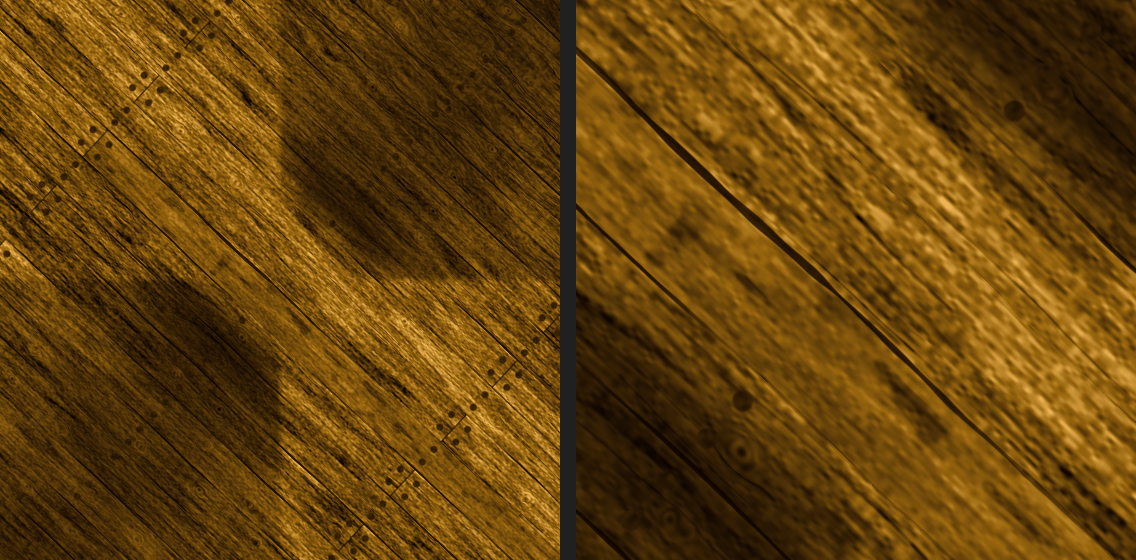
Left, the full canvas; right, a detail of the centre.
A WebGL 1 fragment shader for this texture:

```glsl
precision highp float;
// Weathered diagonal wooden planks with nail rows, in alternating lit and shaded quarters.

uniform vec2 u_resolution;

const vec2 ALONG = vec2(0.729, -0.683);
const vec2 ACROSS = vec2(0.683, 0.729);
const float PLANK = 0.0667;
const float SEAM_OFFSET = 0.015;
const float NAIL_ROW = 0.407;
const vec3 UMBER = vec3(0.05, 0.015, 0.0);
const vec3 AMBER = vec3(0.60, 0.40, 0.055);
const vec3 STRAW = vec3(0.93, 0.71, 0.33);

float hash(vec2 p) {
  return fract(sin(dot(p, vec2(127.1, 311.7))) * 43758.5453);
}

float noise(vec2 p) {
  vec2 i = floor(p), f = fract(p);
  f = f * f * (3.0 - 2.0 * f);
  return mix(mix(hash(i), hash(i + vec2(1.0, 0.0)), f.x),
             mix(hash(i + vec2(0.0, 1.0)), hash(i + 1.0), f.x), f.y);
}

float fbm(vec2 p) {
  float sum = 0.0, gain = 0.5;
  for (int i = 0; i < 4; i++) {
    sum += gain * noise(p);
    p = p * 2.03 + 17.3;
    gain *= 0.5;
  }
  return sum;
}

// Soft disc: 1 inside the radius, 0 outside.
float disc(vec2 p, float radius, float soft) {
  return 1.0 - smoothstep(radius - soft, radius + soft, length(p));
}

// Streaks running along the board, signed around zero.
float woodGrain(vec2 w, float seed) {
  float broad = fbm(vec2(w.x * 6.0 + seed * 31.0, w.y * 70.0)) - 0.47;
  float fine = noise(vec2(w.x * 26.0 + seed * 57.0, w.y * 290.0)) - 0.5;
  float fleck = noise(w * vec2(210.0, 420.0)) - 0.5;
  return broad * 0.36 + fine * 0.3 + fleck * 0.27;
}

// Long hairline cracks along contour lines of stretched noise.
float cracks(vec2 w, float seed) {
  float level = noise(vec2(w.x * 5.0 + seed * 19.0, w.y * 85.0));
  float line = 1.0 - smoothstep(0.02, 0.1, abs(level - 0.5));
  return line * smoothstep(0.38, 0.62, noise(w * vec2(15.0, 60.0) + seed * 40.0));
}

// Two nails per board at each row, four where two boards butt together.
float nails(vec2 local, float row, float spread, float soft) {
  vec2 p = vec2(abs(local.x - row) - spread, abs(local.y) - 0.0153);
  return disc(p, 0.0062, soft);
}

// Brightness of the shaded quarters; the lit diagonal band crosses the centre.
float shading(vec2 q, vec2 w) {
  vec2 side = smoothstep(-0.008, 0.008, q);
  float quarter = side.x * side.y + (1.0 - side.x) * (1.0 - side.y);
  float dark = quarter * smoothstep(0.07, 0.15, abs(w.y - 0.012));
  float level = mix(0.46, 0.74, smoothstep(0.03, 0.3, abs(w.x + 0.08 * (fbm(q * 5.0) - 0.5))));
  level -= 0.2 * exp(-w.x * w.x * 60.0 - pow((abs(w.y) - 0.16) / 0.05, 2.0));
  return mix(1.0, level, dark);
}

void main() {
  vec2 q = gl_FragCoord.xy / u_resolution - 0.5;
  float soft = max(1.0 / min(u_resolution.x, u_resolution.y), 0.0012);
  vec2 w = vec2(dot(q, ALONG), dot(q, ACROSS));
  float light = shading(q, w);

  // Board layout: the butt joint alternates between the two outer nail rows.
  float wobble = 0.005 * (fbm(vec2(w.x * 9.0, 3.0)) - 0.47);
  float row = (w.y + wobble + SEAM_OFFSET) / PLANK;
  float plank = floor(row);
  vec2 local = vec2(w.x, (fract(row) - 0.5) * PLANK);
  float joint = mix(NAIL_ROW, -NAIL_ROW, mod(plank, 2.0));
  float seed = hash(vec2(plank, step(joint, w.x) + 3.0));
  float smoothBoard = step(abs(plank + 1.0), 0.5) * step(joint, w.x);

  // Knots, one chance per stretch of board, bending the grain around them.
  float stretch = w.x / 0.13 + seed * 5.0;
  vec2 cell = vec2(floor(stretch), plank);
  vec2 fromKnot = vec2((fract(stretch) - 0.3 - 0.4 * hash(cell)) * 0.13,
                       local.y - 0.028 * (hash(cell + 7.0) - 0.5));
  float knotDist = length(fromKnot * vec2(0.7, 1.0)) + 0.006 * (noise(w * 130.0) - 0.5);
  float hasKnot = step(hash(cell + 21.0), mix(0.6, 0.3, step(0.9, light))) * (1.0 - smoothBoard);
  float knot = hasKnot * exp(-pow(knotDist / 0.01, 2.0));
  float swirl = 0.008 + 0.03 * smoothstep(0.25, 0.5, w.y);
  vec2 grainAt = w + vec2(0.0, swirl * fbm(w * vec2(9.0, 22.0) + seed * 9.0) - 0.7 * knot * fromKnot.y);

  // Tone of each board with grain, cracks and knots.
  float contrast = mix(1.3, 0.75, smoothBoard);
  float tone = 0.51 + 0.16 * (seed - 0.5) + 0.1 * exp(-pow((w.y - 0.04) / 0.07, 2.0));
  tone = mix(tone, 0.5, smoothBoard);
  tone += contrast * woodGrain(grainAt, seed) + 0.17 * (fbm(w * vec2(6.0, 16.0)) - 0.47);
  tone -= 0.2 * cracks(grainAt, seed) * (1.0 - 0.8 * smoothBoard);
  tone -= 0.16 * smoothBoard * smoothstep(0.72, 0.9, noise(w * vec2(42.0, 110.0)));
  tone += knot * (0.07 + 0.12 * sin(knotDist * 900.0)) - 0.25 * hasKnot * disc(fromKnot, 0.003, 0.002);

  // Seams fade in and out; the one through the centre gapes, with a ragged edge.
  float edge = PLANK * 0.5 - abs(local.y);
  float seam = floor(row + 0.5);
  float wear = noise(vec2(w.x * 9.0, seam * 4.7));
  float gape = step(abs(seam), 0.5) * exp(-w.x * w.x * 30.0);
  float hidden = step(abs(seam - 1.0), 0.5) * (1.0 - smoothstep(0.25, 0.4, abs(w.x)));
  float ragged = noise(vec2(w.x * 45.0, seam));
  float width = 0.0003 + 0.0009 * wear * ragged + 0.0022 * gape * ragged;
  float depth = mix(0.25, 0.85, max(smoothstep(0.3, 0.7, wear), gape)) * (1.0 - 0.8 * hidden);
  float lip = smoothstep(0.005, 0.0015, edge) * step(0.0, local.y);
  tone += 0.22 * lip * smoothstep(0.45, 0.8, ragged) * (1.0 - hidden);
  tone *= 1.0 - depth * (1.0 - smoothstep(width, width + soft, edge));
  tone *= 1.0 - 0.55 * (1.0 - smoothstep(0.0004, 0.0004 + soft, abs(w.x - joint)));

  // Nail heads.
  float heads = nails(local, joint, 0.0195, soft) + nails(local, -joint, 0.0, soft)
              + nails(local, 0.0, 0.0, soft) * step(light, 0.8);
  tone *= light;
  tone = mix(tone, 0.06 + 0.12 * noise(w * 260.0), 0.88 * min(heads, 1.0));

  vec3 color = mix(UMBER, AMBER, clamp(tone / 0.6, 0.0, 1.0));
  color = mix(color, STRAW, clamp((tone - 0.6) / 0.35, 0.0, 1.0));
  gl_FragColor = vec4(color, 1.0);
}
```
